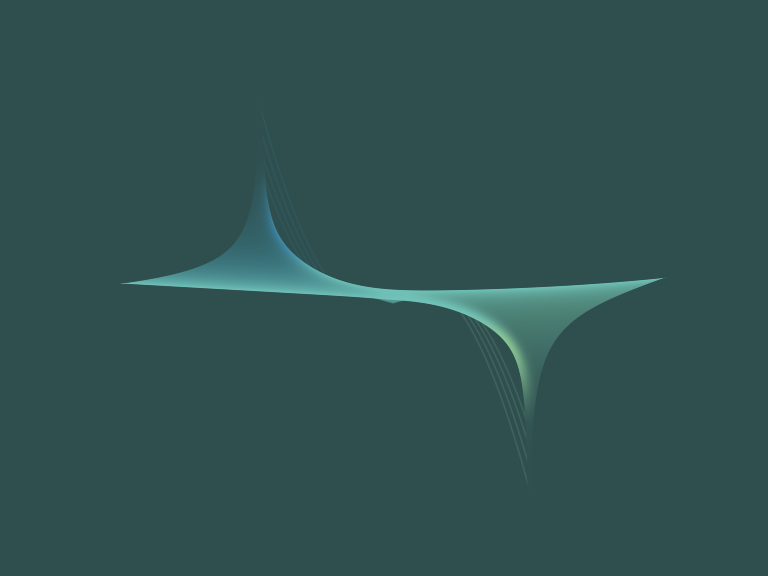
Give the GLSL for this background, as a Shadertoy shader.

```glsl
// Draws a twisted silky teal ribbon with two fading horns on dark slate.

// Profile that soars near zero and flattens away from it.
float spike(float a) {
    a = max(a, 0.0005);
    return exp(-1.45 * a * a) / sqrt(a);
}

// Upper outline, with y pointing down: left horn, then the long top sheet.
float upperEdge(float x) {
    float a = x - 2.6;
    if (a < 0.0) {
        float b = max(0.02 - a, 0.001);
        return 3.15 - 0.406 * pow(b, -0.45) + 0.025 * b;
    }
    return 2.918 - 0.0021 * a * a * a - 0.26 * spike(a);
}

// Lower outline: the long bottom sheet, then the right horn.
float lowerEdge(float x) {
    float a = x - 5.29;
    if (a > 0.0) {
        float b = a + 0.01;
        return 2.0 + 0.98 * pow(b, -0.28) - 0.065 * b * b;
    }
    return 2.835 + 0.057 * min(x - 1.22, 2.65) + 0.23 * spike(-a);
}

// Length of the outline normal relative to a vertical step.
float steepness(float before, float after) {
    float slope = (after - before) / 0.004;
    return sqrt(1.0 + slope * slope);
}

// Depth inside a curled edge; q holds offset from the axis and height.
float curlDepth(vec2 q, float size) {
    float h = max(q.y, 0.01), low = 0.0, high = 3.0;
    for (int i = 0; i < 16; i++) {
        float middle = 0.5 * (low + high);
        if (size * spike(middle) > h) low = middle;
        else high = middle;
    }
    float across = max(low - q.x, 0.0);
    float down = q.x > 0.0 ? max(size * spike(q.x) - q.y, 0.0) : 100.0;
    return across * down / max(length(vec2(across, down)), 0.0001);
}

void mainImage(out vec4 fragColor, in vec2 fragCoord) {
    vec2 uv = fragCoord / iResolution.xy;
    vec2 p = vec2(uv.x, 1.0 - uv.y) * vec2(7.68, 5.76);
    float pixel = 5.76 / iResolution.y;
    vec3 slate = vec3(0.184, 0.310, 0.310);
    vec3 teal = vec3(0.44, 0.76, 0.72);
    vec3 color = slate;

    // Faint strands outside both curls, mirrored through the centre
    bool lowerSide = p.y > 2.95;
    vec2 m = lowerSide ? p : vec2(7.88, 5.90) - p;
    vec3 strandColor = lowerSide ? vec3(0.42, 0.62, 0.50) : vec3(0.20, 0.48, 0.58);
    for (int i = 0; i < 4; i++) {
        float start = 4.61 + 0.07 * float(i);
        float t = m.x - start;
        float curve = lowerEdge(start) + 1.45 * t + 1.65 * t * t;
        float slope = 1.45 + 3.3 * t;
        float d = abs(m.y - curve) / sqrt(1.0 + slope * slope);
        float line = 1.0 - smoothstep(0.002, 0.004 + pixel, d);
        line *= step(0.0, t) * (1.0 - smoothstep(5.26, 5.31, m.x));
        color = mix(color, strandColor, line * (lowerSide ? 0.24 : 0.16));
    }

    // Small fold hanging under the crossing
    float fold = 2.98 + 0.053 * (1.0 - abs(p.x - 3.93) / 0.19);
    float foldMask = smoothstep(-pixel, pixel, fold - p.y) * step(2.94, p.y);
    foldMask *= step(abs(p.x - 3.93), 0.19);
    color = mix(color, vec3(0.33, 0.59, 0.56), foldMask);

    // Silhouette
    float top = upperEdge(p.x), bottom = lowerEdge(p.x);
    float topDist = (p.y - top) / steepness(upperEdge(p.x - 0.002), upperEdge(p.x + 0.002));
    float bottomDist = (bottom - p.y) / steepness(lowerEdge(p.x - 0.002), lowerEdge(p.x + 0.002));
    float mask = smoothstep(-0.6, 0.6, min(topDist, bottomDist) / pixel);

    // Horn interiors fade to the ground along their length
    float rise = max(2.92 - p.y, 0.0), fall = max(p.y - 2.95, 0.0);
    vec3 blueHorn = mix(slate, vec3(0.21, 0.45, 0.50), exp(-1.7 * rise * rise - 0.5 * rise));
    vec3 greenHorn = mix(slate, vec3(0.30, 0.51, 0.46), exp(-1.1 * fall * fall - 0.4 * fall));
    vec3 silk = mix(blueHorn, greenHorn, smoothstep(3.7, 4.2, p.x));

    // Bright curls along the inner edges of the horns
    float leftCurl = curlDepth(vec2(p.x - 2.6, 2.918 - p.y), 0.26);
    float rightCurl = curlDepth(vec2(5.29 - p.x, p.y - 2.985), 0.23);
    vec3 blueCurl = mix(teal, vec3(0.25, 0.56, 0.70), smoothstep(0.08, 0.48, rise));
    vec3 greenCurl = mix(teal, vec3(0.54, 0.77, 0.58), smoothstep(0.12, 0.50, fall));
    float blueGlow = exp(-leftCurl / 0.06) * (1.0 - smoothstep(0.45, 1.35, rise));
    float greenGlow = exp(-pow(rightCurl / 0.09, 2.0)) * (1.0 - smoothstep(0.40, 1.35, fall));
    silk = mix(silk, blueCurl, blueGlow * (1.0 - smoothstep(3.9, 4.4, p.x)));
    silk = mix(silk, greenCurl, greenGlow * smoothstep(3.5, 4.0, p.x));

    // Luminous long sheets
    float leftSheet = exp(-max(bottomDist, 0.0) / 0.13) * (1.0 - smoothstep(3.9, 4.4, p.x));
    float rightSheet = exp(-max(topDist, 0.0) / 0.10) * smoothstep(3.5, 4.0, p.x);
    silk = mix(silk, teal, max(leftSheet, rightSheet));

    fragColor = vec4(mix(color, silk, mask), 1.0);
}
```
